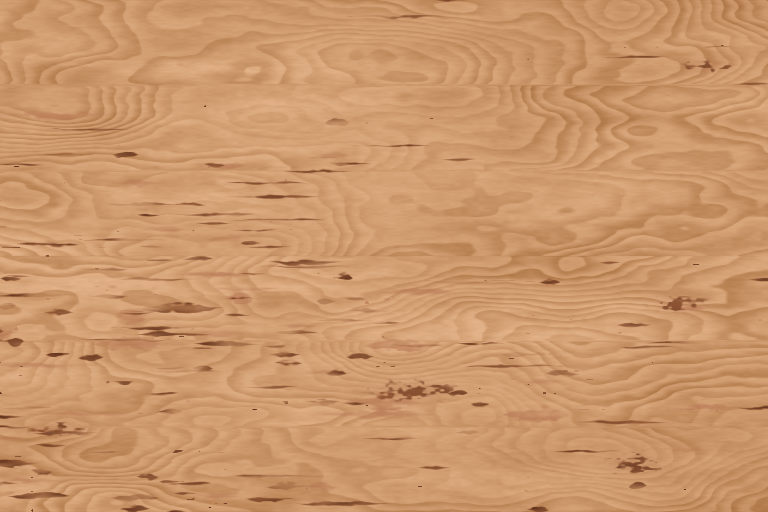
This texture is drawn by a WebGL 2 fragment shader. Its source:

```glsl
#version 300 es
precision highp float;
precision highp int;
// Pale wooden boards laid horizontally: growth rings are contour lines of a
// stretched noise field, shifted per board. Hashed grid cells scatter ragged
// rusty flecks, soft reddish smears and a few speckled burls.

#define BOARDS 6.0
#define RING_COUNT 14.0
#define RING_CONTRAST 0.74
#define TONE_CONTRAST 0.85
#define FLECK_DENSITY 0.95
#define SMEAR_DENSITY 0.75
#define BURL_DENSITY 0.50
#define LIGHT_WOOD vec3(0.865, 0.670, 0.503)
#define RING_WOOD vec3(0.738, 0.525, 0.342)
#define BLUSH vec3(0.720, 0.470, 0.330)
#define RUST vec3(0.600, 0.350, 0.205)
#define BARK vec3(0.350, 0.175, 0.095)

out vec4 fragColor;
uniform vec2 u_resolution;

// Integer hash: two independent values in 0..1 per lattice point
vec2 hash2(vec2 cell) {
    uvec2 v = uvec2(ivec2(cell)) * 1664525u + 1013904223u;
    v.x += v.y * 1664525u;
    v.y += v.x * 1664525u;
    v ^= v >> 16u;
    v.x += v.y * 1664525u;
    v.y += v.x * 1664525u;
    v ^= v >> 16u;
    return vec2(v & 0xffffu) / 65535.0;
}

float noise(vec2 p) {
    vec2 i = floor(p), f = p - i;
    f = f * f * (3.0 - 2.0 * f);
    float low = mix(hash2(i).x, hash2(i + vec2(1, 0)).x, f.x);
    float high = mix(hash2(i + vec2(0, 1)).x, hash2(i + vec2(1, 1)).x, f.x);
    return mix(low, high, f.y);
}

// Flecks gather in bands and thin out towards the right
float clusterMask(vec2 p) {
    float bands = smoothstep(0.30, 0.72, noise(p * vec2(2.2, 7.0) + 41.0));
    return bands * mix(1.0, 0.22, smoothstep(0.55, 1.0, p.x));
}

// Depth inside the nearest ragged lens, one candidate per grid cell
float flecks(vec2 p, vec2 cell, float density, float seed) {
    float depth = -1.0;
    vec2 home = floor(p / cell);
    float ragged = 0.65 * noise(p * vec2(32.0, 120.0) + seed) + 0.35 * noise(p * vec2(95.0, 250.0) + seed);
    float wander = (noise(p * vec2(30.0, 60.0) + seed) - 0.5) * 0.004;
    for (int j = -1; j <= 1; j++)
    for (int i = -1; i <= 1; i++) {
        vec2 id = home + vec2(i, j);
        vec2 centre = (id + hash2(id + seed)) * cell;
        vec2 size = hash2(id + seed + 57.0);
        float chance = hash2(id + seed + 113.0).x;
        if (chance > density * clusterMask(centre)) continue;
        float reach = cell.x * mix(0.10, 0.46, size.x * size.x);
        float girth = cell.y * mix(0.07, 0.32, size.y * size.y);
        vec2 d = p - centre;
        float along = d.x / reach;
        float lens = girth * (1.0 - along * along) * (2.4 * ragged - 0.25);
        depth = max(depth, lens - abs(d.y + wander));
    }
    return depth;
}

// Smooth envelope around the scattered burls
float burls(vec2 p) {
    vec2 cell = vec2(0.5, 0.33), home = floor(p / cell);
    float envelope = 0.0;
    for (int j = -1; j <= 1; j++)
    for (int i = -1; i <= 1; i++) {
        vec2 id = home + vec2(i, j);
        vec2 size = hash2(id + 211.0);
        vec2 centre = (id + 0.2 + 0.6 * hash2(id + 307.0)) * cell;
        vec2 d = (p - centre) / (vec2(0.085, 0.024) * mix(0.5, 1.15, size.y));
        envelope += step(size.x, BURL_DENSITY) * exp(-dot(d, d));
    }
    return envelope;
}

void main() {
    vec2 p = gl_FragCoord.xy / u_resolution.y;
    float pixel = 1.0 / u_resolution.y;
    float burl = burls(p);

    // Boards: each one takes its own part of the ring field
    vec2 boardRand = hash2(vec2(floor(p.y * BOARDS), 19.0));
    vec2 g = p + boardRand * vec2(37.0, 11.0);

    // Growth rings: soft rise, crisp fall, uneven weight, faded where too dense
    float field = noise(g * vec2(2.3, 6.5)) + 0.30 * noise(g * vec2(5.5, 16.0) + 7.0);
    float rings = field * RING_COUNT + 1.1 * noise(g * vec2(13.0, 36.0)) + 0.3 * noise(g * vec2(35.0, 90.0));
    rings += 2.5 * pow(burl, 0.15);
    float phase = fract(rings);
    float width = clamp(fwidth(rings), 0.02, 1.0);
    float line = smoothstep(0.1, 0.85, phase) * (1.0 - smoothstep(1.0 - max(0.13, width), 1.0, phase));
    line = mix(line, 0.4, smoothstep(0.4, 1.0, width));
    float strength = mix(0.25, 1.0, noise(g * vec2(3.0, 8.0) + 23.0));
    strength *= mix(0.6, 1.25, hash2(vec2(floor(rings), 5.0)).x);

    // Broad tone, fine fibres and faint seams
    float tone = 0.55 * noise(p * vec2(1.8, 6.0) + 71.0) + 0.45 * noise(g * vec2(6.0, 34.0));
    float fibre = noise(p * vec2(30.0, 150.0)) + noise(p * vec2(85.0, 300.0) + 9.0) - 1.0;
    float seamDistance = abs(fract(p.y * BOARDS + 0.5) - 0.5) / BOARDS;
    float seam = 1.0 - smoothstep(0.0, 0.0015 + pixel, seamDistance);
    float shade = -0.15 + TONE_CONTRAST * tone + RING_CONTRAST * line * strength;
    shade += 0.20 * fibre + 0.16 * (boardRand.x - 0.5) + 0.12 * seam;
    vec3 color = mix(LIGHT_WOOD, RING_WOOD, shade);

    // Reddish smears below the sharper flecks
    float blotch = noise(p * vec2(24.0, 110.0) + 13.0);
    float smear = smoothstep(-0.004, 0.004, flecks(p, vec2(0.26, 0.042), SMEAR_DENSITY, 500.0));
    color = mix(color, BLUSH, smear * mix(0.25, 0.75, blotch));

    // Flecks: rusty rim, broken dark core, some of them faint
    float depth = flecks(p, vec2(0.17, 0.023), FLECK_DENSITY, 900.0);
    float rim = smoothstep(-0.0022, 0.0008, depth);
    float core = smoothstep(-0.5 * pixel, 0.0012 + 0.5 * pixel, depth);
    float weight = smoothstep(0.15, 0.65, noise(p * vec2(11.0, 45.0) + 3.0));
    color = mix(color, RUST, rim * mix(0.25, 0.65, weight));
    color = mix(color, BARK, core * weight * mix(0.25, 0.95, blotch));

    // Burls: a warm halo broken by ragged dark specks
    float speck = 0.5 * noise(p * vec2(50.0, 130.0) + 5.0) + 0.5 * noise(p * vec2(110.0, 240.0));
    float crack = smoothstep(0.70, 0.98, speck + 0.36 * min(burl, 1.0)) * smoothstep(0.04, 0.4, burl);
    color = mix(color, BLUSH, 0.40 * min(burl, 1.0) * mix(0.4, 1.2, speck));
    color = mix(color, mix(RUST, BARK, 0.8 * blotch), 0.85 * crack);

    fragColor = vec4(color, 1.0);
}
```
